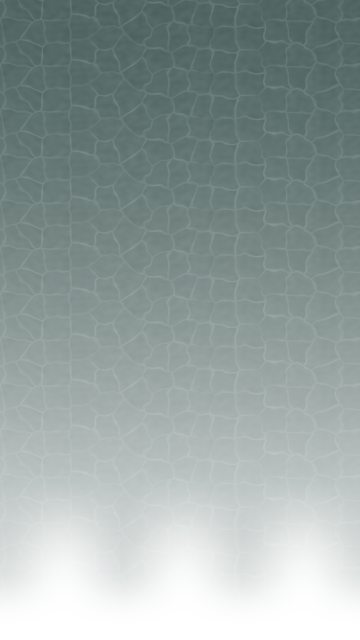
Give the GLSL for this background, as a Shadertoy shader.

```glsl
#define DEEP_TEAL vec3(0.325, 0.407, 0.392)
#define FADE_POWER 1.55
#define FADE_AMOUNT 0.95
#define GLOW_COUNT 3.0
#define GLOW_CENTER 0.53
#define CELL_GRID vec2(15.0, 28.0)
#define REPEAT_ROWS 2.0
#define VEIN_WIDTH 0.035
#define VEIN_LIGHT 0.085
#define MOTTLE 0.035

vec2 hash2(vec2 p) {
    vec3 q = fract(p.xyx * vec3(0.1031, 0.1030, 0.0973));
    q += dot(q, q.yzx + 33.33);
    return fract((q.xx + q.yz) * q.zy);
}

// Random value that repeats vertically every "rows" lattice rows
vec2 tiledHash(vec2 cell, float rows) {
    return hash2(vec2(cell.x, mod(cell.y, rows)) + 17.0);
}

float cornerSlope(vec2 corner, vec2 offset, float rows) {
    return dot(tiledHash(corner, rows) * 2.0 - 1.0, offset);
}

float gradientNoise(vec2 p, float rows) {
    vec2 i = floor(p), f = fract(p);
    vec2 s = f * f * f * (f * (f * 6.0 - 15.0) + 10.0);
    vec2 e = vec2(1.0, 0.0);
    float low = mix(cornerSlope(i, f, rows), cornerSlope(i + e, f - e, rows), s.x);
    float high = mix(cornerSlope(i + e.yx, f - e.yx, rows),
                     cornerSlope(i + 1.0, f - 1.0, rows), s.x);
    return mix(low, high, s.y);
}

vec2 seedPoint(vec2 cell) {
    return cell + 0.1 + 0.8 * tiledHash(cell, REPEAT_ROWS);
}

// x: distance to the nearest cell border, y: soft shade inside the cell
vec2 stoneCells(vec2 p) {
    vec2 home = floor(p), nearest = vec2(0.0);
    float best = 100.0;
    for (int y = -1; y <= 1; y++)
    for (int x = -1; x <= 1; x++) {
        vec2 cell = home + vec2(x, y);
        vec2 d = seedPoint(cell) - p;
        if (dot(d, d) < best) {
            best = dot(d, d);
            nearest = cell;
        }
    }
    vec2 toSeed = seedPoint(nearest) - p;
    float border = 10.0;
    for (int y = -2; y <= 2; y++)
    for (int x = -2; x <= 2; x++) {
        if (x == 0 && y == 0) continue;
        vec2 toOther = seedPoint(nearest + vec2(x, y)) - p;
        border = min(border, dot(0.5 * (toSeed + toOther), normalize(toOther - toSeed)));
    }
    vec2 tilt = tiledHash(nearest + 5.0, REPEAT_ROWS) - 0.5;
    return vec2(border, dot(toSeed, tilt));
}

void mainImage(out vec4 fragColor, in vec2 fragCoord) {
    vec2 uv = fragCoord / iResolution.xy;
    float depth = 1.0 - uv.y;

    // Vertical fade to white
    float white = FADE_AMOUNT * pow(depth, FADE_POWER);

    // Row of soft glows above a bright floor
    float side = abs(fract(uv.x * GLOW_COUNT) - GLOW_CENTER);
    float glow = 1.0 - smoothstep(0.0, 0.56, side);
    glow *= smoothstep(0.73, 0.94, depth);
    float ground = smoothstep(0.89, 0.985, depth);
    white = 1.0 - (1.0 - white) * (1.0 - 0.9 * glow) * (1.0 - ground);

    // Veined stone, warped by noise
    vec2 p = uv * CELL_GRID;
    vec2 warp = vec2(gradientNoise(p * 2.0, REPEAT_ROWS * 2.0),
                     gradientNoise(p * 2.0 + vec2(31.0, 0.0), REPEAT_ROWS * 2.0));
    vec2 stone = stoneCells(p + 0.22 * warp);
    float pixel = CELL_GRID.y / iResolution.y;
    float vein = 1.0 - smoothstep(0.0, VEIN_WIDTH + pixel, stone.x);
    vein *= 0.6 + 0.8 * gradientNoise(p + vec2(63.0, 0.0), REPEAT_ROWS);
    float grain = gradientNoise(p * vec2(3.0, 4.0), REPEAT_ROWS * 4.0);
    float relief = VEIN_LIGHT * vein + MOTTLE * (grain + stone.y) - 0.006;

    vec3 color = mix(DEEP_TEAL, vec3(1.0), white);
    color += relief * (1.0 - white);
    fragColor = vec4(clamp(color, 0.0, 1.0), 1.0);
}
```
